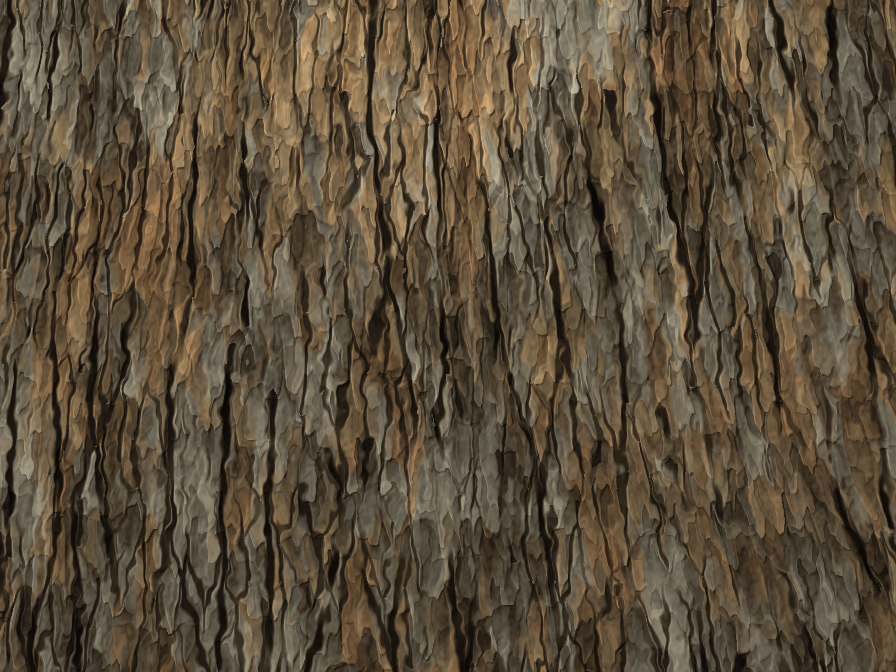
This texture is drawn by a Shadertoy shader. Its source:

```glsl
#define PLATE_SCALE vec2(13.0, 2.5)
#define SPLIT_SCALE vec2(31.0, 7.0)
#define FLAKE_SCALE vec2(36.0, 9.0)
#define CHIP_SCALE vec2(88.0, 30.0)
#define FIBRE_SCALE vec2(150.0, 19.0)
#define CRUMB_SCALE vec2(170.0, 85.0)
#define FAN_CENTRE 0.5
#define FAN_SPREAD 0.22
#define EDGE_SHARPNESS 36.0
#define RELIEF 0.46
#define BRIGHTNESS 0.71

const vec3 WARM_WOOD = vec3(0.60, 0.495, 0.35);
const vec3 GREY_WOOD = vec3(0.56, 0.53, 0.45);
const vec3 RUST_WOOD = vec3(0.60, 0.44, 0.28);

float hash(vec2 p) {
    return fract(sin(dot(p, vec2(127.1, 311.7))) * 43758.5453);
}

vec2 hash2(vec2 p) {
    return vec2(hash(p), hash(p + 19.19));
}

float noise(vec2 p) {
    vec2 i = floor(p), f = fract(p);
    f = f * f * (3.0 - 2.0 * f);
    return mix(mix(hash(i), hash(i + vec2(1, 0)), f.x),
               mix(hash(i + vec2(0, 1)), hash(i + vec2(1, 1)), f.x), f.y);
}

// Soft-edged cells: x is a tilted height, y a random tint
vec2 flakes(vec2 p, vec2 scale) {
    p *= scale;
    vec2 cell = floor(p), f = fract(p);
    vec3 sum = vec3(0.0);
    for (int j = -1; j <= 1; j++)
    for (int i = -1; i <= 1; i++) {
        vec2 o = vec2(i, j), id = cell + o;
        vec2 r = o + hash2(id) - f;
        float weight = exp(-EDGE_SHARPNESS * dot(r, r));
        sum += weight * vec3(hash(id + 0.37) + 0.4 * r.y, hash(id + 7.71), 1.0);
    }
    return sum.xy / max(sum.z, 1e-25);
}

// Broken dark gaps along the cell borders, mostly the upright ones
float cracks(vec2 p, vec2 scale, float width) {
    vec2 q = p * scale, cell = floor(q), f = fract(q);
    vec2 nearest = vec2(0.0);
    float best = 8.0;
    for (int j = -1; j <= 1; j++)
    for (int i = -1; i <= 1; i++) {
        vec2 o = vec2(i, j), r = o + hash2(cell + o) - f;
        if (dot(r, r) < best) { best = dot(r, r); nearest = r; }
    }
    float edge = 1.0, upright = 0.0;
    for (int j = -1; j <= 1; j++)
    for (int i = -1; i <= 1; i++) {
        vec2 o = vec2(i, j), r = o + hash2(cell + o) - f, gap = r - nearest;
        if (dot(gap, gap) < 0.0001) continue;
        vec2 n = normalize(gap);
        float d = dot(0.5 * (r + nearest), n) / length(n * scale);
        if (d < edge) { edge = d; upright = abs(n.x); }
    }
    float opening = 0.6 * noise(p * vec2(12.0, 6.0) + scale) + 0.4 * noise(p * vec2(40.0, 22.0) + scale);
    float w = width * (0.3 + 1.2 * opening);
    float strength = smoothstep(0.3, 0.58, opening) * mix(0.1, 1.0, smoothstep(0.2, 0.7, upright));
    return strength * (1.0 - smoothstep(0.3 * w, w, edge));
}

// x: surface height, y: tint, z: crack depth, w: tone
vec4 bark(vec2 p) {
    // Fan the grain outwards, bend it gently and fray the outlines
    p.x += (p.y - 0.5) * (p.x - FAN_CENTRE) * FAN_SPREAD;
    vec2 fray = vec2(noise(p * vec2(58.0, 26.0)), noise(p * vec2(43.0, 31.0) + 7.0)) - 0.5;
    vec2 splinter = vec2(noise(p * vec2(120.0, 62.0) + 2.0), noise(p * vec2(130.0, 50.0) + 9.0)) - 0.5;
    p.x += 0.045 * noise(p * vec2(5.0, 2.4)) + 0.009 * noise(p * vec2(17.0, 9.0) + 3.0);
    p += fray * vec2(0.01, 0.035) + splinter * vec2(0.0065, 0.02);

    vec2 plate = flakes(p, PLATE_SCALE);
    vec2 flake = flakes(p, FLAKE_SCALE);
    vec2 chip = flakes(p, CHIP_SCALE);
    float fibre = 0.6 * noise(p * FIBRE_SCALE) + 0.4 * noise(p * FIBRE_SCALE * vec2(0.5, 0.7) + 5.0);
    float crumb = noise(p * CRUMB_SCALE);
    float crack = max(cracks(p, PLATE_SCALE, 0.0072), 0.75 * cracks(p, SPLIT_SCALE, 0.0042));

    float height = 0.2 * plate.x + 0.4 * flake.x + 0.35 * chip.x + 0.35 * fibre + 0.3 * crumb - 0.5 * crack;
    float tint = 0.3 * noise(p * vec2(12.0, 4.5) + 11.0) + 0.2 * plate.y + 0.3 * flake.y + 0.2 * chip.y;
    float tone = 0.12 * plate.y + 0.28 * flake.x + 0.28 * chip.x + 0.4 * fibre + 0.12 * crumb - 0.6;
    return vec4(height, tint, crack, tone);
}

void mainImage(out vec4 fragColor, in vec2 fragCoord) {
    vec2 p = fragCoord / iResolution.y;
    vec2 uv = fragCoord / iResolution.xy;
    vec4 surface = bark(p);

    // Relief lit from the upper left
    float slope = surface.x - bark(p + vec2(-0.0022, 0.0024)).x;
    float light = BRIGHTNESS + surface.w + RELIEF * clamp(slope, -0.6, 0.45);
    light += 0.12 * (noise(p * vec2(230.0, 170.0)) - 0.5);
    light += 0.26 * (noise(p * vec2(11.0, 4.0) + 23.0) - 0.5);
    light = clamp(light, 0.26, 1.2) * (1.0 - 0.8 * surface.z);

    // Warm glow at the top centre, dimmer towards the foot
    vec2 offset = (uv - vec2(0.47, 1.0)) * vec2(2.6, 1.7);
    float glow = exp(-2.0 * dot(offset, offset));
    light *= mix(0.88, 1.02, uv.y) + 0.2 * glow;

    // Grey weathered wood, tan wood and rusty patches
    float grey = smoothstep(0.4, 0.6, surface.y - 0.1 * glow + 0.06 * (0.5 - uv.y));
    grey *= smoothstep(0.25, 0.7, light);
    float rust = 0.65 * (1.0 - smoothstep(0.26, 0.42, surface.y - 0.05 * glow));
    vec3 wood = mix(mix(WARM_WOOD, RUST_WOOD, rust), GREY_WOOD, grey);
    fragColor = vec4(wood * light, 1.0);
}
```
